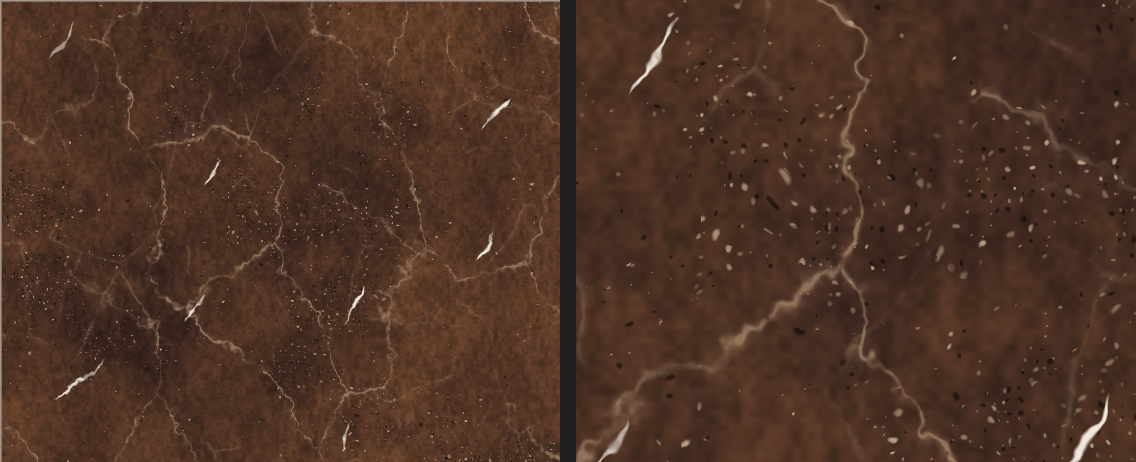
Left: the whole. Right: its middle third, enlarged.
This texture is drawn by a WebGL 1 fragment shader. Its source:

```glsl
precision highp float;
// Polished brown marble slab with pale crumbly veins, clustered flecks, white shards and a pale rim.
uniform vec2 u_resolution;

#define DARK_BROWN  vec3(0.205, 0.128, 0.108)
#define WARM_BROWN  vec3(0.375, 0.240, 0.160)
#define VEIN_COLOR  vec3(0.660, 0.535, 0.425)
#define FLECK_COLOR vec3(0.740, 0.630, 0.530)
#define SHARD_COLOR vec3(0.940, 0.910, 0.870)
#define RIM_COLOR   vec3(0.640, 0.580, 0.540)
#define VEIN_CELLS  vec2(4.8, 2.7)
#define VEIN_WIDTH  0.0030
#define FLECK_CELLS 80.0
#define SHARD_WIDTH 0.0055
#define CLOUD_CONTRAST 0.34
#define GRAIN 0.13

float hash(vec2 p) {
  vec3 q = fract(p.xyx * 0.1031);
  q += dot(q, q.yzx + 33.33);
  return fract((q.x + q.y) * q.z);
}

vec2 hash2(vec2 p) {
  return vec2(hash(p + 11.0), hash(p + 68.0));
}

mat2 rotation(float a) {
  return mat2(cos(a), sin(a), -sin(a), cos(a));
}

// Smooth noise from -1 to 1
float noise(vec2 p) {
  vec2 c = floor(p), f = fract(p);
  f = f * f * (3.0 - 2.0 * f);
  float low = mix(hash(c), hash(c + vec2(1.0, 0.0)), f.x);
  float high = mix(hash(c + vec2(0.0, 1.0)), hash(c + 1.0), f.x);
  return 2.0 * mix(low, high, f.y) - 1.0;
}

// Mottled patches over six octaves
float clouds(vec2 p) {
  float sum = 0.0, amp = 1.0;
  mat2 turn = rotation(0.65);
  for (int i = 0; i < 6; i++) {
    sum += amp * noise(p);
    p = turn * p * 2.03 + 17.3;
    amp *= 0.62;
  }
  return sum;
}

// Cell borders of varied strength: x is the line, y its wide halo.
vec2 veins(vec2 p, float width) {
  vec2 cell = floor(p), f = fract(p), nearest = vec2(0.0), nearId = cell, v = vec2(0.0);
  float best = 8.0;
  for (int j = -1; j <= 1; j++) {
    for (int i = -1; i <= 1; i++) {
      vec2 g = vec2(float(i), float(j));
      vec2 r = g + hash2(cell + g) - f;
      if (dot(r, r) < best) {
        best = dot(r, r);
        nearest = r;
        nearId = cell + g;
      }
    }
  }
  for (int j = -2; j <= 2; j++) {
    for (int i = -2; i <= 2; i++) {
      vec2 g = vec2(float(i), float(j));
      vec2 r = g + hash2(cell + g) - f, gap = r - nearest;
      if (dot(gap, gap) > 0.0001) {
        float d = dot(0.5 * (nearest + r), normalize(gap)) / width;
        float strength = smoothstep(0.05, 0.5, hash(cell + g + nearId + 31.0));
        v = max(v, strength * vec2(exp(-d * d), exp(-abs(d) * 0.38)));
      }
    }
  }
  return v;
}

// One dot in a random share of the grid cells
float flecks(vec2 p, float chance) {
  vec2 cell = floor(p);
  float d = length(fract(p) - mix(vec2(0.35), vec2(0.65), hash2(cell)));
  float radius = mix(0.15, 0.35, pow(hash(cell + 7.0), 2.0));
  return step(hash(cell + 23.0), chance) * (1.0 - smoothstep(radius * 0.3, radius, d));
}

// Thin ragged slashes leaning up to the right
float shards(vec2 p, float aspect, float px) {
  float v = 0.0;
  for (int i = 0; i < 8; i++) {
    float n = float(i);
    vec2 center = fract(vec2(0.36, 0.34) + n * vec2(0.7549, 0.5698)) * vec2(aspect, 1.0);
    float halfLength = mix(0.03, 0.075, hash(vec2(n, 5.0)));
    vec2 q = (p - center) * rotation(mix(0.65, 1.2, hash(vec2(n, 9.0))));
    float taper = max(0.0, 1.0 - abs(q.x) / halfLength);
    float width = SHARD_WIDTH * taper * (0.7 + 0.6 * noise(vec2(q.x * 80.0, n)));
    float d = abs(q.y + 0.004 * sin(q.x * 60.0 + n));
    v = max(v, smoothstep(0.0, 0.3, taper) * (1.0 - smoothstep(0.3 * width, width + px, d)));
  }
  return v;
}

void main() {
  vec2 p = gl_FragCoord.xy / u_resolution.y;
  float px = 1.0 / u_resolution.y, aspect = u_resolution.x * px;
  vec2 bent = p + 0.034 * vec2(clouds(p * 5.0), clouds(p * 5.0 + 70.0));
  vec2 ragged = mix(p, bent, 0.4);

  // Mottled ground with dark patches and fine grain
  float patchy = smoothstep(0.05, 0.75, clouds(p * 3.6 + 41.0));
  float tone = 0.68 + CLOUD_CONTRAST * clouds(p * vec2(3.6, 3.0) + 5.0) - 0.3 * patchy;
  vec3 color = mix(DARK_BROWN, WARM_BROWN, clamp(tone, -0.1, 1.25));
  color *= 1.0 + GRAIN * (noise(p * vec2(110.0, 65.0)) + 0.8 * noise(p * 190.0));

  // Flecks and dark pits gather in tight clusters
  float cluster = patchy * smoothstep(-0.3, 0.6, clouds(p * 9.0 + 3.0));
  float chance = 0.015 + 0.28 * cluster;
  color *= 1.0 - 0.5 * flecks(ragged * FLECK_CELLS * 1.2 + 50.0, chance);
  float light = max(flecks(ragged * FLECK_CELLS, chance),
                    0.6 * flecks(ragged * FLECK_CELLS * 1.6 + 90.0, chance));
  color = mix(color, FLECK_COLOR, light * mix(0.4, 1.0, hash(floor(ragged * 40.0))));

  // Main veins and straighter hairlines, crumbling into grains along their length
  float broken = smoothstep(-0.9, 0.6, clouds(p * 22.0 + 9.0));
  float crumbs = smoothstep(0.0, 0.65, noise(p * 130.0) + 0.4 * noise(p * 60.0));
  float width = max(VEIN_WIDTH, px) * VEIN_CELLS.y * 1.3;
  vec2 slanted = vec2(bent.x + 0.22 * bent.y, bent.y) * VEIN_CELLS;
  vec2 mainVein = veins(slanted + 3.0, width);
  vec2 hairline = veins(ragged * VEIN_CELLS.x * vec2(1.4, 1.3) + 20.0, width * 1.5);
  hairline *= smoothstep(-0.4, 0.6, clouds(p * 4.0 + 17.0));
  float vein = mainVein.x * mix(0.25, 0.9, broken) + 0.4 * hairline.x * broken;
  vein += (0.12 + 0.5 * crumbs) * broken * (mainVein.y + 0.3 * hairline.y);
  color = mix(color, VEIN_COLOR, 0.75 * min(vein, 1.0));

  // White shards
  float shard = shards(ragged, aspect, px);
  color = mix(color, SHARD_COLOR, shard * mix(0.5, 1.0, broken));

  // Pale rim along the top and left sides
  float inset = min(p.x, 1.0 - p.y);
  color = mix(color, RIM_COLOR, 1.0 - smoothstep(0.002, 0.005, inset));

  gl_FragColor = vec4(color, 1.0);
}
```
